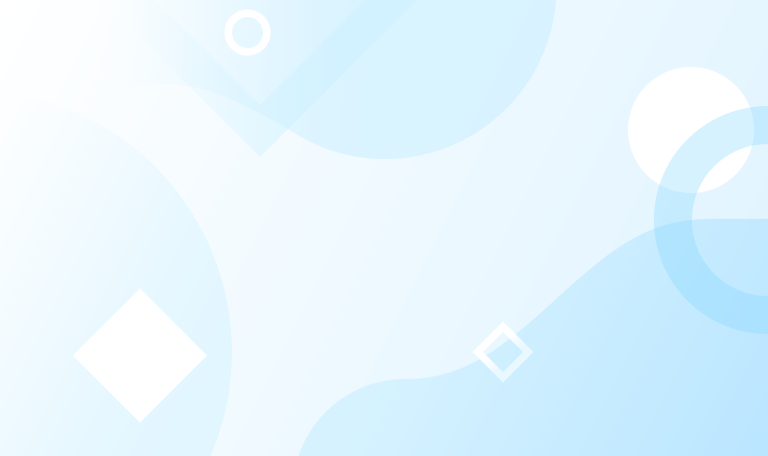
This background is drawn by a Shadertoy shader. Its source:

```glsl
// Draws a pale blue abstract backdrop of soft waves, rings, discs and diamonds.

const float PI = 3.14159265;
const vec3 WHITE = vec3(1.0);
const vec3 SKY_END = vec3(0.87, 0.953, 1.0);
const vec3 DISC_TINT = vec3(0.85, 0.955, 1.0);
const vec3 UPPER_WAVE = vec3(0.84, 0.95, 1.0);
const vec3 CHEVRON_TINT = vec3(0.80, 0.945, 1.0);
const vec3 LOWER_WAVE_START = vec3(0.84, 0.95, 1.0);
const vec3 LOWER_WAVE_END = vec3(0.73, 0.90, 1.0);
const vec3 RING_TINT = vec3(0.48, 0.83, 1.0);

// Distance helpers, in units of the canvas height
float circle(vec2 p, vec2 center, float radius) {
    return length(p - center) - radius;
}

float diamond(vec2 p, vec2 center, float halfDiagonal) {
    vec2 q = abs(p - center);
    return (q.x + q.y - halfDiagonal) * 0.7071;
}

float outline(float d, float halfWidth) {
    return abs(d) - halfWidth;
}

float chevron(vec2 p, vec2 tip, float halfWidth) {
    float along = abs(p.x - tip.x) - (p.y - tip.y);
    return outline(along, halfWidth) * 0.7071;
}

// Cosine slope that rolls into a round bowl on its right
float upperWave(vec2 p) {
    vec2 bowl = vec2(0.8443, 1.0274);
    float edge = 0.7336 - 0.0822 * cos((p.x - bowl.x) * PI / 0.4825);
    float slope = max((edge - p.y) * 0.9, p.x - bowl.x);
    return min(slope, circle(p, bowl, 0.3761));
}

// Round shoulder on the left that climbs along an S curve
float lowerWave(vec2 p) {
    vec2 shoulder = vec2(0.8882, -0.0768);
    float t = clamp((p.x - 0.855) / 0.728, 0.0, 1.0);
    float rise = t * t * t * (t * (t * 6.0 - 15.0) + 10.0);
    float hill = max((p.y - 0.168 - 0.352 * rise) * 0.8, shoulder.x - p.x);
    return min(hill, circle(p, shoulder, 0.2456));
}

// Blend a shape over the base with a one-pixel soft edge
vec3 paint(vec3 base, vec3 color, float d, float alpha, float pixel) {
    return mix(base, color, alpha * clamp(0.5 - d / pixel, 0.0, 1.0));
}

void mainImage(out vec4 fragColor, in vec2 fragCoord) {
    float pixel = 1.0 / iResolution.y;
    vec2 p = fragCoord * pixel;
    p.x *= 1.6842 * iResolution.y / iResolution.x;

    // Diagonal sky gradient from the upper left
    float diagonal = p.x + 0.5 * (1.0 - p.y);
    vec3 color = mix(WHITE, SKY_END, clamp(diagonal / 2.184, 0.0, 1.0));

    // Large faded disc on the left
    float discFade = 0.65 * smoothstep(0.05, 0.95, diagonal);
    color = paint(color, DISC_TINT, circle(p, vec2(-0.066, 0.228), 0.5746), discFade, pixel);

    // Upper wave and chevron, both fading to the left
    float waveFade = 0.9 * smoothstep(0.2, 0.85, p.x);
    color = paint(color, UPPER_WAVE, upperWave(p), waveFade, pixel);
    float chevronFade = 0.55 * smoothstep(0.22, 0.75, p.x);
    color = paint(color, CHEVRON_TINT, chevron(p, vec2(0.5702, 0.7127), 0.057), chevronFade, pixel);

    // Lower wave, deepening toward the lower right
    float depth = clamp((diagonal - 1.24) / 0.944, 0.0, 1.0);
    vec3 lowerColor = mix(LOWER_WAVE_START, LOWER_WAVE_END, depth);
    color = paint(color, lowerColor, lowerWave(p), 1.0, pixel);

    // White disc under a translucent blue ring
    color = paint(color, WHITE, circle(p, vec2(1.5154, 0.7149), 0.1382), 1.0, pixel);
    float blueRing = outline(circle(p, vec2(1.684, 0.5175), 0.2083), 0.0417);
    color = paint(color, RING_TINT, blueRing, 0.3, pixel);

    // Small white ring and solid diamond
    float whiteRing = outline(circle(p, vec2(0.5428, 0.9287), 0.0422), 0.0083);
    color = paint(color, WHITE, whiteRing, 1.0, pixel);
    color = paint(color, WHITE, diamond(p, vec2(0.307, 0.2204), 0.147), 1.0, pixel);

    // Diamond outline that thins out toward its lower right
    vec2 frameCenter = vec2(1.1031, 0.2281);
    float across = dot(p - frameCenter, vec2(1.0, -1.0));
    float frameFade = mix(1.0, 0.55, smoothstep(-0.03, 0.04, across));
    float frame = outline(diamond(p, frameCenter, 0.0554), 0.0081);
    color = paint(color, WHITE, frame, frameFade, pixel);

    fragColor = vec4(color, 1.0);
}
```
